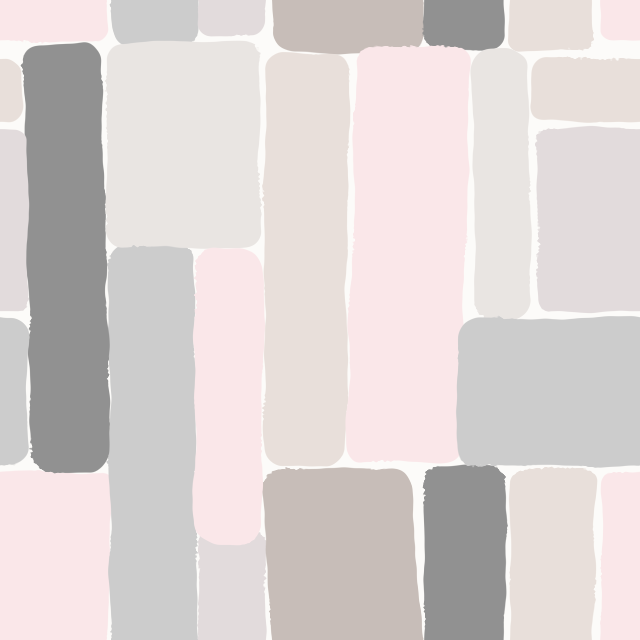
This pattern is drawn by a Shadertoy shader. Its source:

```glsl
// Hand-painted blocks of muted colour packed like uneven masonry on off-white.
// Each block is a leaning rounded box, bent by gradient noise in its own
// wrapped coordinates, so the single layout tiles across every canvas edge.

const int BLOCKS = 15;

// Lower-left and upper-right corners; the canvas is 256 units wide and high.
const vec2 LOW[BLOCKS] = vec2[](
    vec2(240.5, -16), vec2(44, -18.5), vec2(79.5, -14.5), vec2(107.3, -21.3), vec2(169.4, -20.3),
    vec2(204, -20.5), vec2(10.8, 67.5), vec2(42.8, 157.3), vec2(77.8, 38.5), vec2(105.8, 69.3),
    vec2(140.5, 71), vec2(189.5, 128), vec2(212.3, 207.3), vec2(214.9, 131.3), vec2(183.2, 69.5));
const vec2 HIGH[BLOCKS] = vec2[](
    vec2(300, 67), vec2(78.4, 158.3), vec2(106.5, 44), vec2(167.5, 68.6), vec2(202, 69.4),
    vec2(237.6, 68.3), vec2(42.3, 238.6), vec2(103.8, 239.5), vec2(105, 157), vec2(138.9, 234.8),
    vec2(186, 237.3), vec2(211.7, 236.3), vec2(265, 233.3), vec2(267.2, 204.8), vec2(267.2, 128.7));

// Sideways lean at the block's top end, and palette index.
const float LEAN[BLOCKS] = float[](
    0.3, -0.6, 0.0, -2.2, -0.2, 0.4, -1.9, 0.0, 0.2, 0.3, 2.0, -0.9, 0.0, -0.3, 0.7);
const int PAINT[BLOCKS] = int[](0, 4, 3, 6, 5, 1, 5, 2, 0, 1, 0, 2, 1, 3, 4);

const vec3 PALETTE[7] = vec3[](
    vec3(0.98, 0.906, 0.914),   // blush
    vec3(0.91, 0.875, 0.855),   // beige
    vec3(0.914, 0.898, 0.888),  // pale stone
    vec3(0.886, 0.859, 0.863),  // mauve
    vec3(0.80),                 // light grey
    vec3(0.57),                 // dark grey
    vec3(0.78, 0.74, 0.72));    // taupe

vec2 gradientAt(ivec2 cell) {
    uint h = uint(cell.x) * 1597334677u ^ uint(cell.y) * 3812015801u;
    h = (h ^ (h >> 15)) * 1597334677u;
    float angle = float(h >> 16) * 6.2832 / 65536.0;
    return vec2(cos(angle), sin(angle));
}

float gradientNoise(vec2 p) {
    ivec2 c = ivec2(floor(p));
    vec2 f = fract(p);
    vec2 u = f * f * f * (f * (f * 6.0 - 15.0) + 10.0);
    float a = dot(gradientAt(c), f);
    float b = dot(gradientAt(c + ivec2(1, 0)), f - vec2(1, 0));
    float d = dot(gradientAt(c + ivec2(0, 1)), f - vec2(0, 1));
    float e = dot(gradientAt(c + ivec2(1, 1)), f - vec2(1, 1));
    return mix(mix(a, b, u.x), mix(d, e, u.x), u.y);
}

float roundedBox(vec2 p, vec2 halfSize, float radius) {
    vec2 q = abs(p) - halfSize + radius;
    return length(max(q, 0.0)) + min(max(q.x, q.y), 0.0) - radius;
}

float blockDistance(vec2 p, int i) {
    vec2 halfSize = 0.5 * (HIGH[i] - LOW[i]);
    vec2 q = mod(p - LOW[i] - halfSize + 128.0, 256.0) - 128.0;

    // Most of the canvas lies far from any one block
    if (any(greaterThan(abs(q), halfSize + 6.0))) return 6.0;

    vec2 seed = vec2(37.3, 61.7) * float(i + 1);
    vec2 bent = q;
    bent.x -= LEAN[i] * q.y / halfSize.y;

    // Slow hand wobble with a finer tremor
    bent += 1.9 * vec2(gradientNoise(q / 23.0 + seed), gradientNoise(q / 23.0 - seed));
    bent += 0.5 * gradientNoise(q / 7.0 + seed);

    float radius = 4.5 + 5.0 * fract(float(i) * 0.618);
    float d = roundedBox(bent, halfSize, radius);

    // Dry-brush raggedness in occasional stretches of the edge
    float dry = smoothstep(0.08, 0.35, gradientNoise(q / 17.0 + seed.yx));
    return d + dry * 1.3 * gradientNoise(q * vec2(0.55, 0.75) + seed);
}

void mainImage(out vec4 fragColor, in vec2 fragCoord) {
    vec2 p = 256.0 * fragCoord / iResolution.xy;
    float pixel = 256.0 / min(iResolution.x, iResolution.y);
    vec3 color = vec3(0.99, 0.985, 0.975);

    // Later blocks overlap earlier ones
    for (int i = 0; i < BLOCKS; i++) {
        float cover = smoothstep(-0.7, 0.7, -blockDistance(p, i) / pixel);
        color = mix(color, PALETTE[PAINT[i]], cover);
    }
    fragColor = vec4(color, 1.0);
}
```
